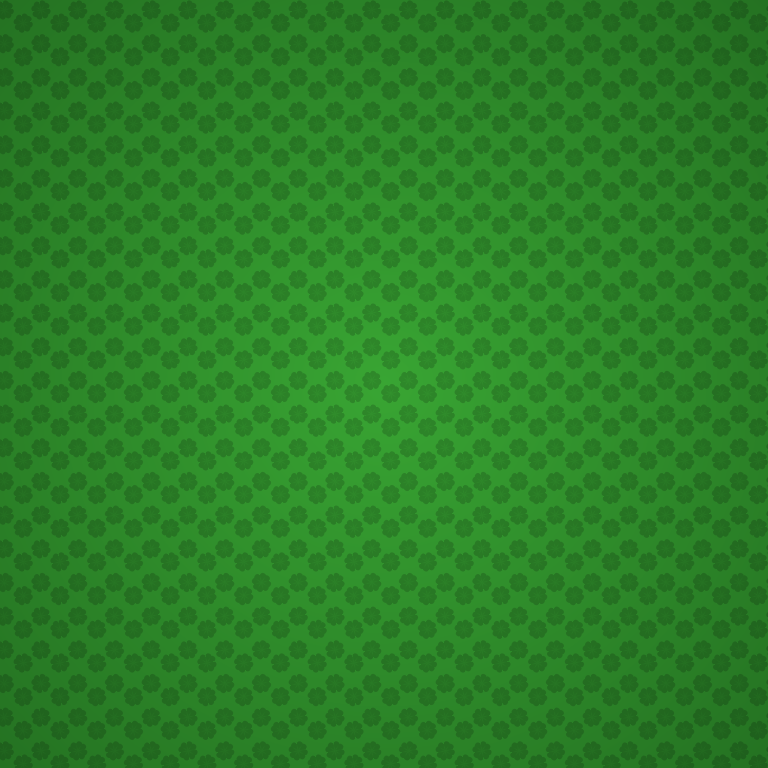
Write a Shadertoy shader that draws this pattern.

```glsl
// Tone-on-tone clover print: two offset lattices of small notched blossoms
// on a green ground. Each blossom is a polar outline with eight lobes and fine
// pale veins; a radial falloff darkens the cloth towards its corners.

const vec2 CELL = vec2(0.04785, 0.04385);      // one repeat, canvas heights
const vec2 ANCHOR = vec2(0.0055, 0.987);       // centre of one upper blossom
const vec2 PAIR_OFFSET = vec2(0.0247, -0.0171); // upper to lower blossom
const float RADIUS = 0.0126;
const float TILT = 0.22;
const float VEIN_WIDTH = 0.0004;
const vec3 GROUND_CENTRE = vec3(0.222, 0.648, 0.200);
const vec3 GROUND_CORNER = vec3(0.142, 0.445, 0.132);
const float BLOSSOM_SHADE = 0.83;

// Position relative to the nearest lattice point
vec2 repeatCell(vec2 p, vec2 cell) {
    return (fract(p / cell + 0.5) - 0.5) * cell;
}

// Coverage of a half-plane-like edge, one pixel soft
float cover(float dist, float pixel) {
    return 1.0 - smoothstep(-0.7 * pixel, 0.7 * pixel, dist);
}

// Four heart leaves: deep gaps between leaves, shallow notches at their tips
float blossom(vec2 p, float radius, float tilt, float pixel) {
    float dist = length(p);
    float angle = 4.0 * (atan(p.y, p.x + 1e-6) - tilt);
    float lobe = abs(sin(angle));
    float depth = mix(0.16, 0.36, 0.5 + 0.5 * cos(angle));
    float outline = radius * (1.0 - depth * (1.0 - sqrt(lobe)));
    float leaf = cover(dist - outline, pixel);

    // Pale veins fade out before reaching the rim
    float vein = cover(0.25 * dist * lobe - VEIN_WIDTH, pixel);
    vein *= 1.0 - smoothstep(0.3 * radius, 0.75 * radius, dist);
    return leaf * (1.0 - 0.4 * vein);
}

// Radial ground shade, reaching its darkest at the corners
vec3 ground(vec2 p, vec2 size) {
    float fall = length(p - 0.5 * size) / (0.5 * length(size));
    return mix(GROUND_CENTRE, GROUND_CORNER, clamp(fall, 0.0, 1.0));
}

void mainImage(out vec4 fragColor, in vec2 fragCoord) {
    float pixel = 1.0 / iResolution.y;
    vec2 p = fragCoord * pixel;

    // Both lattices share the same cell
    float print = 0.0;
    for (int i = 0; i < 2; i++) {
        vec2 q = repeatCell(p - ANCHOR - float(i) * PAIR_OFFSET, CELL);
        print = max(print, blossom(q, RADIUS, TILT, pixel));
    }

    vec3 color = ground(p, iResolution.xy * pixel);
    color *= mix(1.0, BLOSSOM_SHADE, print);
    fragColor = vec4(color, 1.0);
}
```
